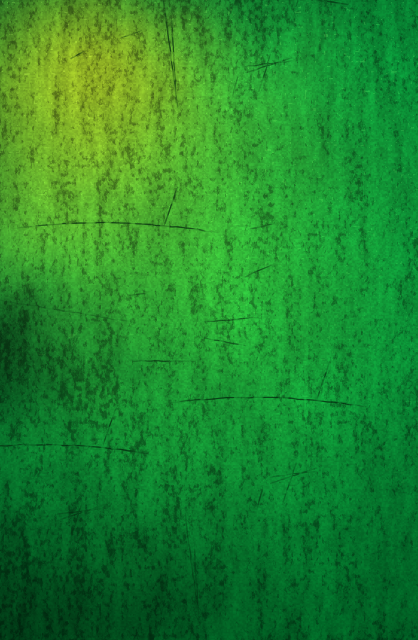
Give the GLSL for this texture, as a WebGL 2 fragment shader.

```glsl
#version 300 es
precision highp float;
// Weathered green wall: soft elliptical glows run from yellow at the upper left
// to deep green at the bottom. Stretched value noise adds vertical fibres and
// grain, and distance functions draw the thin dark scratches.

uniform vec2 u_resolution;
out vec4 fragColor;

float hash(ivec2 cell) {
  uvec2 q = uvec2(cell) * uvec2(1597u, 3571u);
  uint n = (q.x ^ (q.y << 7u)) * 26699u + q.y;
  n = (n ^ (n >> 15u)) * 73421u;
  n = (n ^ (n >> 13u)) * 49157u;
  return float((n ^ (n >> 16u)) & 65535u) / 65535.0;
}

float noise(vec2 p) {
  ivec2 i = ivec2(floor(p));
  vec2 f = fract(p);
  f = f * f * (3.0 - 2.0 * f);
  return mix(mix(hash(i), hash(i + ivec2(1, 0)), f.x),
             mix(hash(i + ivec2(0, 1)), hash(i + ivec2(1, 1)), f.x), f.y);
}

float fbm(vec2 p) {
  float sum = 0.0, amp = 0.5;
  for (int i = 0; i < 5; i++) {
    sum += amp * noise(p);
    p = mat2(1.6, 1.2, -1.2, 1.6) * p + 17.3;
    amp *= 0.5;
  }
  return sum;
}

float glow(vec2 p, vec2 center, vec2 radius) {
  vec2 d = (p - center) / radius;
  return exp(-dot(d, d));
}

float stroke(float dist) {
  return 1.0 - smoothstep(0.0, 0.0005 + 1.0 / u_resolution.y, dist);
}

// Straight scratch, fading towards both tips
float scratch(vec2 p, vec2 a, vec2 b) {
  vec2 ab = b - a;
  float t = clamp(dot(p - a, ab) / dot(ab, ab), 0.0, 1.0);
  return stroke(length(p - a - ab * t)) * (0.35 + 2.6 * t * (1.0 - t));
}

// Shallow arch with a leaning tick at the origin
float archMark(vec2 p) {
  float x = p.x + 0.098;
  float span = smoothstep(-0.25, -0.17, p.x) * (1.0 - smoothstep(0.04, 0.092, p.x));
  float arch = stroke(abs(p.y - 0.004 + 0.49 * x * x)) * span;
  return max(arch, scratch(p, vec2(0.0), vec2(0.02, 0.059)));
}

// Small crossed group of strokes
float hatchMark(vec2 p) {
  float m = scratch(p, vec2(0.0), vec2(0.01, 0.038));
  m = max(m, scratch(p, vec2(0.022, 0.052), vec2(0.094, 0.061)));
  m = max(m, scratch(p, vec2(0.042, 0.013), vec2(0.061, 0.072)));
  return max(m, scratch(p, vec2(0.022, 0.042), vec2(0.094, 0.066)));
}

// Pair of long, steep gouges
float gougeMark(vec2 p) {
  float m = scratch(p, vec2(0.0, 0.01), vec2(0.024, -0.167));
  return max(m, scratch(p, vec2(0.014, -0.03), vec2(0.022, -0.16)));
}

float scratches(vec2 p) {
  vec2 arches[3] = vec2[](vec2(0.257, 0.648), vec2(0.495, 0.375), vec2(0.16, 0.301));
  vec2 hatches[3] = vec2[](vec2(0.362, 0.844), vec2(0.401, 0.203), vec2(0.068, 0.145));
  // Loose strokes: start in xy, end in zw
  vec4 loose[9] = vec4[](
    vec4(0.208, 0.436, 0.306, 0.436), vec4(0.319, 0.497, 0.403, 0.504),
    vec4(0.384, 0.568, 0.424, 0.586), vec4(0.189, 0.941, 0.221, 0.952),
    vec4(0.111, 0.909, 0.13, 0.919), vec4(0.391, 0.642, 0.43, 0.651),
    vec4(0.202, 0.538, 0.23, 0.542), vec4(0.495, 1.0, 0.544, 0.993),
    vec4(0.312, 0.473, 0.384, 0.46));
  float m = 0.0;
  for (int i = 0; i < 3; i++)
    m = max(m, max(archMark(p - arches[i]), 0.75 * hatchMark(p - hatches[i])));
  for (int i = 0; i < 9; i++) m = max(m, 0.85 * scratch(p, loose[i].xy, loose[i].zw));
  m = max(m, gougeMark(p - vec2(0.254, 1.0)));
  m = max(m, 0.7 * gougeMark(p - vec2(0.289, 0.187)));
  return max(m, 0.4 * scratch(p, vec2(0.0, 0.531), vec2(0.234, 0.492)));
}

void main() {
  vec2 uv = gl_FragCoord.xy / u_resolution;
  vec2 p = gl_FragCoord.xy / u_resolution.y;
  float cloud = fbm(p * 8.0 + 3.0) - 0.48;
  vec2 q = uv + cloud * vec2(0.1, 0.07);

  // Colour glows
  vec3 color = mix(vec3(0.0, 0.37, 0.14), vec3(0.02, 0.56, 0.22), smoothstep(-0.05, 0.5, q.y));
  color = mix(color, vec3(0.16, 0.7, 0.22), glow(q, vec2(0.45, 0.6), vec2(0.42, 0.32)));
  color = mix(color, vec3(0.38, 0.7, 0.18), glow(q, vec2(0.15, 0.76), vec2(0.4, 0.22)));
  color = mix(color, vec3(0.62, 0.72, 0.14), 0.9 * glow(q, vec2(0.22, 0.89), vec2(0.26, 0.14)));

  // Stains and worn borders
  float stain = 0.36 * glow(q, vec2(0.0, 0.43), vec2(0.32, 0.1));
  stain += 0.3 * glow(q, vec2(0.12, 0.06), vec2(0.4, 0.14));
  stain += 0.16 * smoothstep(0.9, 1.02, q.y) + 0.08 * (1.0 - smoothstep(0.0, 0.1, q.x));
  color *= 1.0 - stain;

  // Vertical fibres, mottling and fine grain
  vec2 w = p + vec2(0.008 * noise(p * 22.0), 0.0);
  float fibre = 0.6 * noise(w * vec2(75.0, 13.0)) + 0.4 * noise(w * vec2(170.0, 34.0) + 9.0) - 0.5;
  float grain = 0.6 * noise(p * 430.0) + 0.4 * noise(p * 210.0 + 5.0) - 0.5;
  float edge = smoothstep(0.2, 0.5, abs(uv.y - 0.5));
  color *= 1.0 + fibre * mix(0.2, 0.34, edge) + 0.24 * cloud + 0.28 * grain;

  // Fine dark pits gather along the fibres and in the stains
  float pits = smoothstep(0.5, 0.85, fbm(p * vec2(230.0, 150.0)) - 0.35 * fibre + 0.35 * stain + 0.2 * cloud);
  color *= 1.0 - 0.32 * pits;
  color += vec3(0.09, 0.1, 0.05) * smoothstep(0.87, 0.97, noise(p * 260.0 + 31.0)) * uv.y;

  // Broken, slightly wobbly scratches
  float ink = scratches(p + 0.0016 * (noise(p * 90.0) - 0.5));
  ink *= 0.35 + 0.65 * smoothstep(0.25, 0.6, noise(p * 130.0 + 7.0));
  color = mix(color, vec3(0.01, 0.15, 0.05), 0.75 * min(ink, 1.0));
  fragColor = vec4(clamp(color, 0.0, 1.0), 1.0);
}
```
